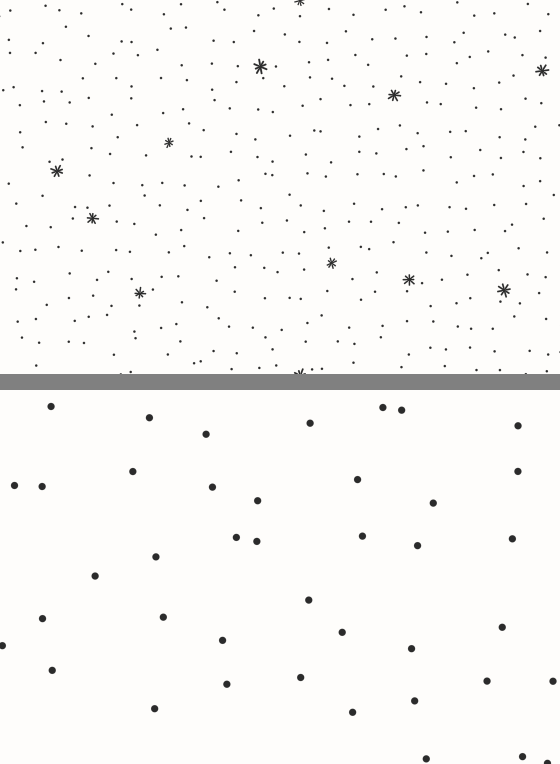
Top: the whole. Bottom: its middle third, enlarged.
This pattern is drawn by a Shadertoy shader. Its source:

```glsl
#define PAPER vec3(0.996, 0.992, 0.984)
#define INK vec3(0.17, 0.17, 0.17)
#define DOT_CELL 0.064
#define DOT_JITTER 0.78
#define DOT_RADIUS 0.0032
#define STAR_CELL 0.34
#define STAR_JITTER 0.84
#define STAR_MIN 0.0135
#define STAR_MAX 0.0200
#define STROKE_RATIO 0.125
#define CLEARANCE 0.031

const float PI = 3.14159265;

vec3 hash3(vec2 cell, float seed) {
    vec3 p = fract(vec3(cell.xyx + seed) * vec3(0.1031, 0.1030, 0.0973));
    p += dot(p, p.yxz + 33.33);
    return fract((p.xxy + p.yzz) * p.zyx);
}

// Centre of the one mark inside a grid cell
vec2 scatter(vec2 cell, float size, float jitter, float seed) {
    return (cell + 0.5 + jitter * (hash3(cell, seed).xy - 0.5)) * size;
}

vec2 starCell(vec2 p) {
    return floor(p / STAR_CELL);
}

vec2 starCentre(vec2 cell) {
    return scatter(cell, STAR_CELL, STAR_JITTER, 17.0);
}

float segment(vec2 p, vec2 a, vec2 b) {
    vec2 ab = b - a;
    return length(p - a - ab * clamp(dot(p - a, ab) / dot(ab, ab), 0.0, 1.0));
}

// Four uneven, round-ended strokes crossing near the centre
float starDistance(vec2 p) {
    vec2 cell = starCell(p);
    vec2 q = p - starCentre(cell);
    vec3 look = hash3(cell, 53.0);
    float size = mix(STAR_MIN, STAR_MAX, look.x);
    float d = 1.0;
    for (int i = 0; i < 4; i++) {
        vec3 h = hash3(cell, 71.0 + 9.0 * float(i));
        float angle = (float(i) + look.y + 0.35 * (h.x - 0.5)) * PI / 4.0;
        vec2 dir = vec2(cos(angle), sin(angle));
        vec2 reach = size * mix(vec2(0.68), vec2(1.0), h.yz);
        d = min(d, segment(q, -dir * reach.x, dir * reach.y));
    }
    return d - size * STROKE_RATIO;
}

// Small round dots, left out where a star stands
float dotDistance(vec2 p) {
    vec2 centre = scatter(floor(p / DOT_CELL), DOT_CELL, DOT_JITTER, 5.0);
    float gap = distance(centre, starCentre(starCell(centre)));
    return gap < CLEARANCE ? 1.0 : length(p - centre) - DOT_RADIUS;
}

void mainImage(out vec4 fragColor, in vec2 fragCoord) {
    // Canvas height is one unit; the offset keeps cells off the border
    vec2 p = fragCoord / iResolution.y + vec2(3.12, 5.27);
    float soft = 0.7 / iResolution.y;
    float d = min(dotDistance(p), starDistance(p));
    float cover = 1.0 - smoothstep(-soft, soft, d);
    fragColor = vec4(mix(PAPER, INK, cover), 1.0);
}
```
